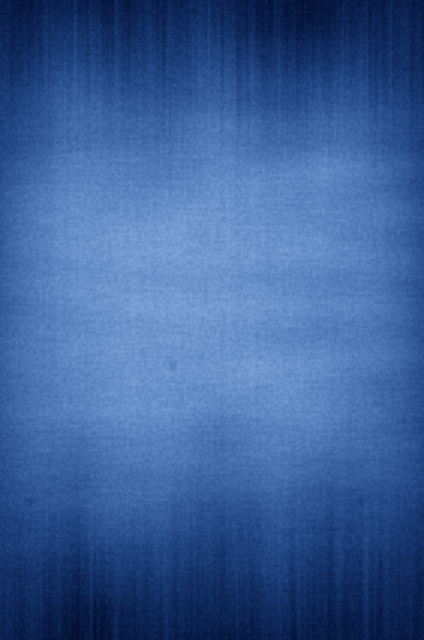
A Shadertoy shader for this background:

```glsl
// A worn blue cloth, lit in the middle and fading to navy at the top and bottom.
// One light value is built from a soft vignette, vertical streaks, woven fibres
// and gradient-noise stains, then turned into blue by a quadratic colour ramp.

vec2 gradientAt(vec2 cell) {
    vec3 h = fract(vec3(cell.xyx) * vec3(0.1031, 0.1030, 0.0973));
    h += dot(h, h.yzx + 33.33);
    float angle = 6.2832 * fract((h.x + h.y) * h.z);
    return vec2(cos(angle), sin(angle));
}

float gradientNoise(vec2 p) {
    vec2 i = floor(p), f = p - i;
    vec2 u = f * f * f * (f * (f * 6.0 - 15.0) + 10.0);
    vec2 e = vec2(1.0, 0.0);
    float low = mix(dot(gradientAt(i), f), dot(gradientAt(i + e), f - e), u.x);
    float high = mix(dot(gradientAt(i + e.yx), f - e.yx),
                     dot(gradientAt(i + 1.0), f - 1.0), u.x);
    return mix(low, high, u.y);
}

float cloudNoise(vec2 p) {
    float sum = 0.0, amplitude = 0.5;
    for (int octave = 0; octave < 4; octave++) {
        sum += amplitude * gradientNoise(p);
        p = p * 2.03 + 17.3;
        amplitude *= 0.55;
    }
    return sum;
}

// Soft elliptical spot of height one
float spot(vec2 p, vec2 center, vec2 radius) {
    vec2 d = (p - center) / radius;
    return exp(-dot(d, d));
}

// Thin vertical thread with soft sides
float thread(float x, float center, float width) {
    float d = (x - center) / width;
    return exp(-d * d);
}

vec3 blueRamp(float light) {
    return vec3(0.02, 0.08, 0.23) + light * vec3(0.13, 0.37, 0.66)
         + light * light * vec3(0.26, 0.12, -0.10);
}

void mainImage(out vec4 fragColor, in vec2 fragCoord) {
    vec2 uv = fragCoord / iResolution.xy;
    vec2 cloth = uv * vec2(1.0, 1.5);

    // Vignette: ragged dark ends and shaded sides
    float wave = 0.05 * gradientNoise(vec2(uv.x * 7.0, 3.7));
    float y = uv.y + wave;
    float light = 1.03 * smoothstep(-0.10, 0.43, y) * (1.0 - smoothstep(0.63, 1.10, y));
    light *= 1.0 - 0.40 * exp(-uv.x / 0.13) - 0.48 * exp((uv.x - 1.0) / 0.14);

    // Broad pools of light and shade
    light += 0.06 * spot(uv, vec2(0.34, 0.60), vec2(0.25, 0.14));
    light += 0.07 * spot(uv, vec2(0.75, 0.74), vec2(0.17, 0.03));
    light += 0.09 * spot(uv, vec2(0.22, 0.88), vec2(0.16, 0.10));
    light -= 0.14 * spot(uv, vec2(0.73, 0.97), vec2(0.14, 0.09));
    light -= 0.12 * spot(uv, vec2(0.22, 0.03), vec2(0.10, 0.08));
    light -= 0.06 * spot(uv, vec2(0.53, 0.34), vec2(0.13, 0.03));
    light -= 0.05 * spot(uv, vec2(0.52, 0.70), vec2(0.15, 0.04));
    light -= 0.05 * spot(uv, vec2(0.76, 0.53), vec2(0.04, 0.05));

    // Vertical streaks, strongest toward both ends
    float ends = smoothstep(0.70, 1.0, uv.y) + 0.85 * (1.0 - smoothstep(0.0, 0.26, uv.y));
    float streaks = 0.55 * gradientNoise(vec2(uv.x * 31.0, uv.y * 1.7))
                  + 0.60 * gradientNoise(vec2(uv.x * 83.0 + 9.0, uv.y * 2.5))
                  + 0.40 * gradientNoise(vec2(uv.x * 149.0, uv.y * 4.0 + 5.0));
    light += streaks * (0.035 + 0.17 * ends);
    float paleThreads = thread(uv.x, 0.215, 0.004) + thread(uv.x, 0.275, 0.005)
                      + 0.8 * thread(uv.x, 0.865, 0.005);
    light += 0.10 * ends * paleThreads;
    light -= 0.06 * thread(uv.x, 0.402, 0.003)
           * smoothstep(0.62, 0.75, uv.y) * (1.0 - smoothstep(0.85, 0.98, uv.y));

    // Stains, crosswise fibres and fine grain
    float middle = 1.0 - 0.6 * min(ends, 1.0);
    light += 0.08 * middle * cloudNoise(cloth * 5.0);
    light += 0.07 * middle * gradientNoise(vec2(uv.x * 2.5, uv.y * 24.0));
    light += 0.05 * middle * gradientNoise(vec2(uv.x * 14.0, uv.y * 170.0));
    light += 0.06 * gradientNoise(cloth * 75.0);
    light += 0.09 * gradientNoise(cloth * 141.0 + 31.0);

    // Small worn marks
    light -= 0.12 * spot(uv, vec2(0.407, 0.430), vec2(0.008, 0.006));
    light -= 0.10 * spot(uv, vec2(0.072, 0.216), vec2(0.009, 0.007));
    light -= 0.10 * spot(uv, vec2(0.850, 0.217), vec2(0.008, 0.008));

    fragColor = vec4(blueRamp(clamp(light, -0.12, 1.12)), 1.0);
}
```
